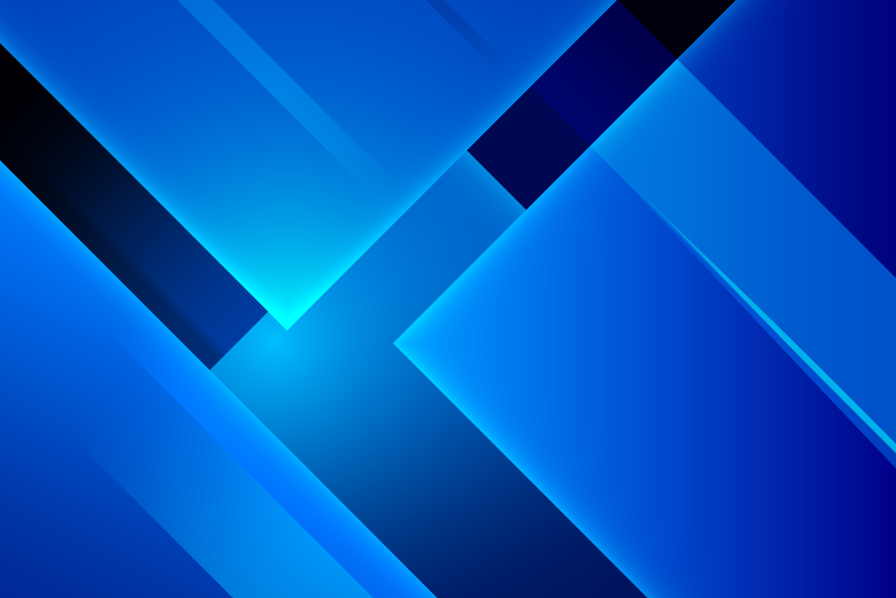
Write a WebGL 1 fragment shader that draws this background.

```glsl
precision highp float;
// Overlapping diagonal blue panels with glowing cyan edges and dark gaps.
uniform vec2 u_resolution;

// Antialiased half-plane: 1 where the signed distance is positive.
float fill(float dist) {
  float w = 1.0 / u_resolution.y;
  return smoothstep(-w, w, dist);
}

float band(float x, float lo, float hi) {
  return fill(x - lo) * fill(hi - x);
}

// Light that fades inward from a panel edge.
float glow(float dist, float size) {
  return exp(-max(dist, 0.0) / size);
}

// Dark gaps behind the panels.
vec3 gapColor(float fall, float rise) {
  vec3 left = mix(vec3(0.0, 0.0, 0.02), vec3(0.0, 0.24, 0.64), smoothstep(0.15, 1.05, rise));
  left *= mix(0.75, 1.0, smoothstep(-0.24, -0.2, fall));
  vec3 right = mix(vec3(0.0, 0.02, 0.42), vec3(0.0, 0.0, 0.3), smoothstep(0.744, 1.035, fall));
  right = mix(vec3(0.0, 0.03, 0.33), right, fill(fall - 0.744));
  right = mix(right, vec3(0.0, 0.0, 0.05), fill(fall - 1.035));
  return mix(left, right, step(0.2, fall));
}

vec3 middlePanel(vec2 q, float fall) {
  vec3 c = mix(vec3(0.0, 0.33, 0.76), vec3(0.0, 0.05, 0.34), smoothstep(0.62, 1.3, q.y + 0.3 * q.x));
  c = mix(c, vec3(0.0, 0.75, 1.0), exp(-4.6 * length(q - vec2(0.46, 0.57))));
  return c + vec3(0.0, 0.18, 0.1) * glow(0.53 - fall, 0.035);
}

vec3 topPanel(vec2 q, float fall, float rise) {
  float r = length(q - vec2(0.48, 0.553));
  float light = exp(-3.0 * r - 2.0 * r * r);
  vec3 c = vec3(0.0, 0.24 + 0.7 * light, 0.67 + 0.31 * sqrt(light));
  // Pale stripe and thin shaded stripe, both fading downward
  c += vec3(0.0, 0.12, 0.08) * band(fall, 0.297, 0.357) * smoothstep(1.02, 0.55, rise);
  c -= vec3(0.0, 0.05, 0.08) * band(fall, 0.713, 0.744) * smoothstep(1.0, 0.75, rise);
  float edges = max(glow(fall + 0.072, 0.025), glow(1.033 - rise, 0.025));
  return c + vec3(0.0, 0.24, 0.16) * edges;
}

vec3 leftPanel(vec2 q, float fall, float rise) {
  vec3 c = mix(vec3(0.0, 0.48, 1.0), vec3(0.0, 0.15, 0.58), smoothstep(0.15, 1.1, q.y - 0.5 * q.x));
  c += vec3(0.0, 0.28, 0.2) * band(fall, -0.61, -0.375) * smoothstep(0.8, 1.5, rise);
  c += vec3(0.0, 0.12, 0.18) * fill(fall + 0.375) * smoothstep(0.7, 1.1, rise);
  return c + vec3(0.0, 0.2, 0.1) * glow(-0.268 - fall, 0.03);
}

vec3 rightPanel(vec2 q, float fall, float rise) {
  float u = clamp((q.x - 0.7) / 0.8, 0.0, 1.0);
  vec3 c = vec3(0.0, 0.59 * (1.0 - u), 0.98 - 0.45 * pow(u, 1.4));
  // Widening band below the broad stripe
  float under = band(fall, 0.744 - 0.055 * (q.x - 1.0), 0.75);
  c += vec3(0.0, 0.23, 0.2) * under * smoothstep(0.95, 1.5, q.x);
  // Broad stripe, then the dark corner
  vec3 stripe = mix(vec3(0.0, 0.46, 0.87), vec3(0.0, 0.32, 0.79), smoothstep(1.0, 1.5, q.x));
  c = mix(c, stripe, fill(fall - 0.744));
  vec3 corner = mix(vec3(0.0, 0.2, 0.72), vec3(0.0, 0.0, 0.48), smoothstep(1.08, 1.56, q.x));
  c = mix(c, corner, fill(fall - 1.035));
  // Tapered cyan line
  float halfWidth = 0.008 * smoothstep(1.0, 1.4, q.x);
  float line = fill(halfWidth - abs(fall - 0.75)) * smoothstep(1.02, 1.25, q.x);
  c = mix(c, vec3(0.0, 0.7, 0.92), line);
  float edges = max(glow(fall - 0.084, 0.028), glow(rise - 1.232, 0.028));
  return c + vec3(0.0, 0.24, 0.12) * edges;
}

void main() {
  // Origin at the top left, canvas 1.5 wide and 1 high
  vec2 uv = gl_FragCoord.xy / u_resolution;
  vec2 q = vec2(1.5 * uv.x, 1.0 - uv.y);
  float fall = q.x - q.y; // constant along falling diagonals
  float rise = q.x + q.y; // constant along rising diagonals

  // Panels from back to front
  vec3 color = gapColor(fall, rise);
  color = mix(color, middlePanel(q, fall), fill(rise - 0.97) * fill(0.53 - fall));
  color = mix(color, topPanel(q, fall, rise), fill(fall + 0.072) * fill(1.033 - rise));
  color = mix(color, leftPanel(q, fall, rise), fill(-0.268 - fall));
  color = mix(color, rightPanel(q, fall, rise), fill(fall - 0.084) * fill(rise - 1.232));
  gl_FragColor = vec4(clamp(color, 0.0, 1.0), 1.0);
}
```
